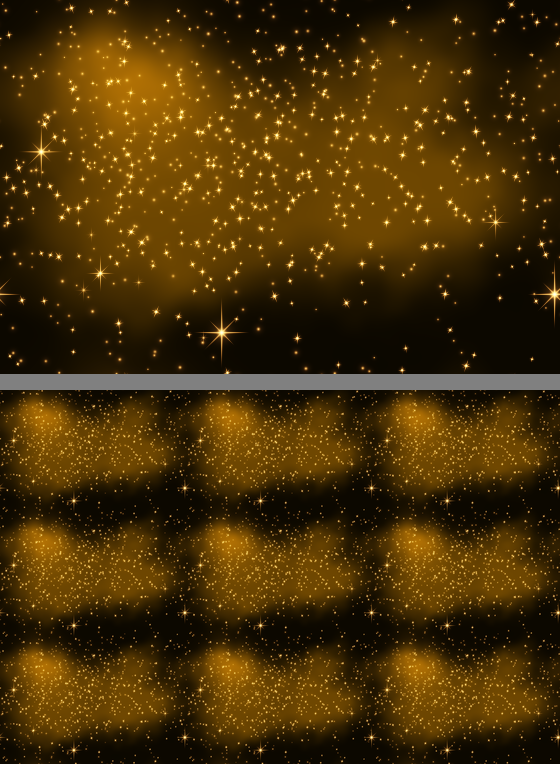
Top, the tile; bottom, the same tile 3 across and 3 down.
This background is drawn by a Shadertoy shader. Its source:

```glsl
// Golden sparkles over smoky amber light that fades to near black.
// Wrapped gaussian glows and periodic noise form the haze; four layers of
// hashed cells scatter dots, tilted stars, thin crosses and large flares.

struct Layer {
    vec2 cells;    // whole number of cells across the canvas
    float density; // chance of a sparkle where the layer is most crowded
    vec4 crowd;    // centre and radii of the crowded region
    float reach;   // ray length, in canvas heights
    float width;   // ray half width at its root
    float core;    // radius of the bright centre
    float glare;   // brightness
    float tilt;    // largest rotation, in radians
};

const Layer DOTS    = Layer(vec2(54, 36), 0.45, vec4(0.24, 0.66, 0.42, 0.33), 0.004, 0.0006, 0.0036, 0.85, 0.0);
const Layer STARS   = Layer(vec2(48, 32), 0.50, vec4(0.48, 0.53, 0.50, 0.27), 0.021, 0.0013, 0.0030, 1.9, 0.6);
const Layer CROSSES = Layer(vec2(12, 8),  0.30, vec4(0.30, 0.40, 0.40, 0.40), 0.036, 0.0009, 0.0036, 0.9, 0.0);
const Layer FLARES  = Layer(vec2(6, 4),   0.75, vec4(0.72, 0.30, 0.40, 0.22), 0.105, 0.0020, 0.0080, 2.0, 0.0);

// Haze glows: centre and radii as fractions of the canvas, then strengths.
const int GLOWS = 5;
const vec4 GLOW_SHAPE[GLOWS] = vec4[GLOWS](
    vec4(0.50, 0.51, 0.39, 0.26), vec4(0.22, 0.80, 0.14, 0.18),
    vec4(0.75, 0.83, 0.16, 0.17), vec4(0.20, 0.27, 0.18, 0.18),
    vec4(0.79, 0.42, 0.14, 0.20));
const float GLOW_STRENGTH[GLOWS] = float[GLOWS](0.78, 0.50, 0.42, 0.38, 0.22);

const vec3 NIGHT = vec3(0.045, 0.030, 0.0);
const vec3 AMBER = vec3(0.415, 0.267, 0.004);
const vec3 HOT_AMBER = vec3(0.24, 0.150, 0.010);
const vec3 SPARKLE_GAIN = vec3(2.4, 1.30, 0.46);
const vec2 SMOKE_CELLS = vec2(6, 4);
const float SMOKE_AMOUNT = 0.36;

// Integer hash: three values from 0 to 1 for a cell and a seed.
vec3 hash3(vec2 cell, uint seed) {
    uvec3 v = uvec3(uvec2(cell), seed) * 1664525u + 1013904223u;
    v += v.yzx * v.zxy;
    v ^= v >> 16u;
    v += v.yzx * v.zxy;
    return vec3(v >> 8u) / 16777216.0;
}

vec2 wrapCell(vec2 cell, vec2 cells) {
    return floor(mod(cell + 0.5, cells));
}

// Gaussian spot measured across the wrapped canvas.
float glow(vec2 uv, vec4 shape) {
    vec2 d = (fract(uv - shape.xy + 0.5) - 0.5) / shape.zw;
    return exp(-dot(d, d));
}

float wrappedNoise(vec2 uv, vec2 cells, uint seed) {
    vec2 g = uv * cells, c = floor(g), f = fract(g);
    f = f * f * f * (f * (f * 6.0 - 15.0) + 10.0);
    float a = hash3(wrapCell(c, cells), seed).x;
    float b = hash3(wrapCell(c + vec2(1, 0), cells), seed).x;
    float d = hash3(wrapCell(c + vec2(0, 1), cells), seed).x;
    float e = hash3(wrapCell(c + vec2(1, 1), cells), seed).x;
    return mix(mix(a, b, f.x), mix(d, e, f.x), f.y);
}

vec3 haze(vec2 uv) {
    float smoke = 0.0, weight = 0.55;
    vec2 cells = SMOKE_CELLS;
    for (uint octave = 0u; octave < 3u; octave++) {
        smoke += weight * (wrappedNoise(uv, cells, 40u + octave) - 0.5);
        weight *= 0.5;
        cells *= 2.0;
    }
    float light = 0.0;
    for (int i = 0; i < GLOWS; i++) light += GLOW_STRENGTH[i] * glow(uv, GLOW_SHAPE[i]);
    float lit = smoothstep(0.03, 0.68, light + SMOKE_AMOUNT * smoke);
    float hot = glow(uv, GLOW_SHAPE[1]) * (1.0 + smoke);
    return mix(NIGHT, AMBER * (1.0 + 0.2 * smoke), lit) + HOT_AMBER * hot;
}

// Tapered ray along x, never thinner than the pixel can show.
float ray(vec2 d, float reach, float width, float pixel) {
    float taper = max(0.0, 1.0 - abs(d.x) / reach);
    float w = width * taper;
    float soft = sqrt(w * w + 0.16 * pixel * pixel);
    return taper * w / soft * exp(-d.y * d.y / (soft * soft));
}

float sparkle(vec2 d, Layer l, float size, float pixel) {
    float reach = l.reach * size, width = l.width * size;
    float r2 = dot(d, d) / (l.core * l.core * size * size);
    vec2 diagonal = vec2(d.x + d.y, d.y - d.x) * 0.7071;
    float rays = ray(d.yx, reach, width, pixel) + ray(d, reach * 0.78, width, pixel);
    float shortRays = ray(diagonal, reach * 0.70, width, pixel)
                    + ray(diagonal.yx, reach * 0.50, width, pixel);
    return l.glare * (exp(-r2) + 0.07 * exp(-r2 / 10.0) + 0.85 * rays + 0.55 * shortRays);
}

float scatter(vec2 uv, Layer l, uint seed) {
    vec2 g = uv * l.cells, base = floor(g);
    vec2 scale = vec2(iResolution.x / iResolution.y, 1.0) / l.cells;
    float sum = 0.0;
    for (int k = 0; k < 9; k++) {
        vec2 cell = base + vec2(k % 3 - 1, k / 3 - 1);
        vec2 id = wrapCell(cell, l.cells);
        vec3 place = hash3(id, seed);
        if (place.z > l.density * (0.12 + 0.88 * glow(id / l.cells, l.crowd))) continue;
        vec3 look = hash3(id, seed + 1u);
        float angle = l.tilt * (2.0 * look.y - 1.0);
        vec2 d = (g - cell - place.xy) * scale;
        d = mat2(cos(angle), sin(angle), -sin(angle), cos(angle)) * d;
        sum += sparkle(d, l, mix(0.45, 1.0, look.x), 1.0 / iResolution.y) * mix(0.6, 1.0, look.z);
    }
    return sum;
}

void mainImage(out vec4 fragColor, in vec2 fragCoord) {
    vec2 uv = fragCoord / iResolution.xy;
    float light = scatter(uv, DOTS, 2u) + scatter(uv, STARS, 11u)
                + scatter(uv, CROSSES, 23u) + scatter(uv, FLARES, 37u);
    vec3 color = 1.0 - (1.0 - haze(uv)) * exp(-light * SPARKLE_GAIN);
    fragColor = vec4(color, 1.0);
}
```
